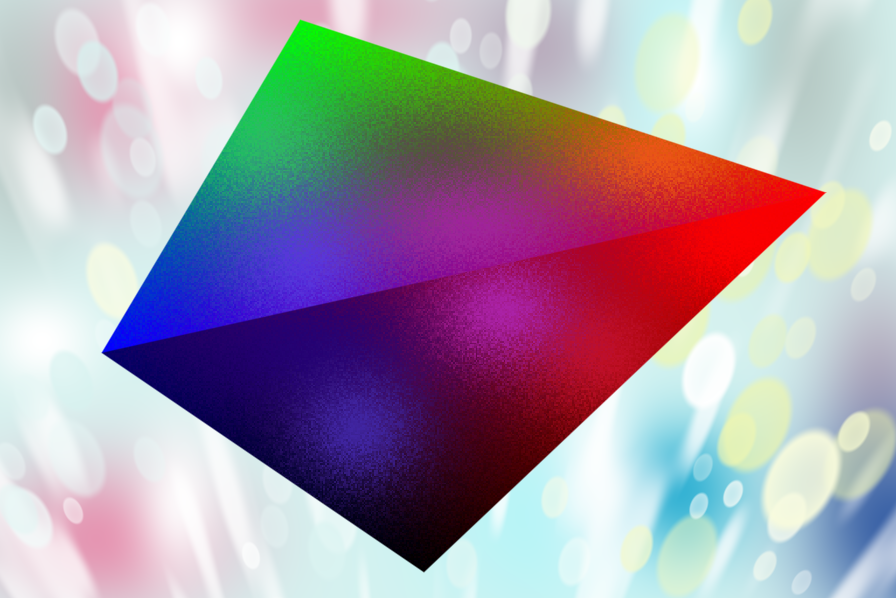
A WebGL 2 fragment shader for this background:

```glsl
#version 300 es
precision highp float;
// A frosted two-facet gem of blended corner colours over a pastel bokeh backdrop.

uniform vec2 u_resolution;
out vec4 fragColor;

// Gem corners, in units of canvas height
const vec2 TOP = vec2(0.502, 0.967);
const vec2 RIGHT = vec2(1.381, 0.678);
const vec2 BOTTOM = vec2(0.709, 0.043);
const vec2 LEFT = vec2(0.170, 0.410);

const vec3 GREEN = vec3(0.0, 1.0, 0.0);
const vec3 RED = vec3(1.0, 0.0, 0.0);
const vec3 BLUE = vec3(0.0, 0.0, 1.0);
const vec3 NAVY = vec3(0.01, 0.0, 0.40);
const vec3 BLACK = vec3(0.0);
const vec3 MAGENTA = vec3(0.68, 0.14, 0.68);
const vec3 VIOLET = vec3(0.36, 0.23, 0.95);

const vec3 MINT = vec3(0.84, 0.95, 0.94);
const vec3 WHITE = vec3(1.0);
const vec3 PINK = vec3(0.90, 0.56, 0.68);
const vec3 SAGE = vec3(0.70, 0.77, 0.75);
const vec3 MAUVE = vec3(0.70, 0.62, 0.70);
const vec3 CYAN = vec3(0.66, 0.96, 0.98);
const vec3 TEAL = vec3(0.16, 0.68, 0.82);
const vec3 STEEL = vec3(0.20, 0.36, 0.64);
const vec3 LEMON = vec3(0.93, 0.96, 0.62);

const vec2 FAN_ORIGIN = vec2(0.70, -1.0); // point the light streaks spread from
const float GRAIN_SCALE = 342.0;          // grains per canvas height
const float GRAIN_SPREAD = 0.055;         // how far the frosting scatters colour

vec2 hash2(vec2 p) {
    vec3 q = fract(vec3(p.xyx) * vec3(0.1031, 0.1030, 0.0973));
    q += dot(q, q.yzx + 33.33);
    return fract((q.xx + q.yz) * q.zy);
}

float noise(vec2 p) {
    vec2 i = floor(p), f = fract(p);
    f = f * f * (3.0 - 2.0 * f);
    return mix(mix(hash2(i).x, hash2(i + vec2(1, 0)).x, f.x),
               mix(hash2(i + vec2(0, 1)).x, hash2(i + vec2(1, 1)).x, f.x), f.y);
}

float cross2(vec2 a, vec2 b) { return a.x * b.y - a.y * b.x; }

// Signed distance to the line a-b, positive on its right side
float rightOf(vec2 p, vec2 a, vec2 b) { return cross2(p - a, normalize(b - a)); }

float glow(vec2 p, vec2 center, vec2 radius) {
    vec2 d = (p - center) / radius;
    return exp(-dot(d, d));
}

// Blend of three corner colours by barycentric weight
vec3 blendCorners(vec2 p, vec2 a, vec2 b, vec2 c, vec3 ca, vec3 cb, vec3 cc) {
    float area = cross2(b - a, c - a);
    float wb = clamp(cross2(p - a, c - a) / area, 0.0, 1.0);
    float wc = clamp(cross2(b - a, p - a) / area, 0.0, 1.0);
    return ca * max(1.0 - wb - wc, 0.0) + cb * wb + cc * wc;
}

// Lens disc stretched along the local streak direction
float disc(vec2 p, vec2 center, float radius) {
    vec2 axis = normalize(center - FAN_ORIGIN), d = p - center;
    float r = length(vec2(cross2(d, axis), dot(d, axis) * 0.62)) / radius;
    return (1.0 - smoothstep(0.82, 1.08, r)) * (0.75 + 0.25 * min(r * r, 1.0));
}

vec3 scatterDiscs(vec3 color, vec2 p, float cell, float seed) {
    vec2 id = floor(p / cell);
    for (int y = -1; y <= 1; y++)
    for (int x = -1; x <= 1; x++) {
        vec2 n = id + vec2(x, y);
        vec2 place = hash2(n + seed), look = hash2(n + seed + 57.0);
        vec2 center = (n + 0.15 + 0.7 * place) * cell;
        float right = smoothstep(0.7, 1.2, center.x);
        float shown = step(look.x, mix(0.35, 0.55, right));
        vec3 tint = mix(WHITE, mix(MINT, LEMON, right), look.y);
        float alpha = shown * (0.35 + 0.5 * place.y);
        color = mix(color, tint, alpha * disc(p, center, cell * (0.14 + 0.2 * look.y)));
    }
    return color;
}

vec3 backdrop(vec2 p) {
    // Broad colour washes
    vec3 c = MINT;
    c = mix(c, PINK, 0.95 * glow(p, vec2(0.19, 0.83), vec2(0.16, 0.15)));
    c = mix(c, PINK, 0.75 * glow(p, vec2(0.52, 0.98), vec2(0.26, 0.10)));
    c = mix(c, PINK, 0.95 * glow(p, vec2(0.18, 0.10), vec2(0.20, 0.13)));
    c = mix(c, SAGE, 0.85 * glow(p, vec2(0.02, 0.80), vec2(0.10, 0.24)));
    c = mix(c, MAUVE, 0.80 * glow(p, vec2(0.90, 0.92), vec2(0.13, 0.14)));
    c = mix(c, SAGE, 0.90 * glow(p, vec2(1.33, 0.88), vec2(0.13, 0.24)));
    c = mix(c, CYAN, 0.80 * glow(p, vec2(1.15, 0.90), vec2(0.10, 0.16)));
    c = mix(c, CYAN, 0.70 * glow(p, vec2(0.92, 0.14), vec2(0.22, 0.20)));
    c = mix(c, MAUVE, 0.80 * glow(p, vec2(1.47, 0.34), vec2(0.10, 0.20)));
    c = mix(c, STEEL, 0.95 * glow(p, vec2(1.49, 0.12), vec2(0.15, 0.18)));
    c = mix(c, TEAL, 0.95 * glow(p, vec2(1.13, 0.18), vec2(0.12, 0.11)));
    // Streaks fanning upward
    vec2 ray = p - FAN_ORIGIN;
    float streak = noise(vec2(atan(ray.x, ray.y) * 34.0, length(ray) * 5.0) + 40.0);
    c = mix(c, WHITE, 0.75 * smoothstep(0.52, 0.9, streak));
    // Bright blooms, then the lens discs
    c = mix(c, WHITE, glow(p, vec2(0.30, 0.93), vec2(0.09, 0.12)));
    c = mix(c, WHITE, glow(p, vec2(0.07, 0.43), vec2(0.09, 0.08)));
    c = mix(c, WHITE, 0.9 * glow(p, vec2(0.30, 0.16), vec2(0.07, 0.13)));
    c = mix(c, WHITE, glow(p, vec2(1.16, 0.87), vec2(0.06, 0.10)));
    c = mix(c, WHITE, 0.9 * glow(p, vec2(1.00, 0.22), vec2(0.07, 0.16)));
    c = scatterDiscs(c, p, 0.17, 11.0);
    c = scatterDiscs(c, p, 0.10, 83.0);
    c = mix(c, WHITE, disc(p, vec2(1.185, 0.38), 0.042));
    c = mix(c, mix(WHITE, LEMON, 0.35), disc(p, vec2(1.34, 0.197), 0.058));
    return mix(c, mix(WHITE, LEMON, 0.3), 0.85 * disc(p, vec2(0.188, 0.53), 0.042));
}

vec3 upperFacet(vec2 p) {
    vec3 c = blendCorners(p, TOP, RIGHT, LEFT, GREEN, RED, BLUE);
    c = mix(c, vec3(0.30, 0.25, 0.22), 0.65 * glow(p, vec2(0.74, 0.74), vec2(0.15, 0.09)));
    c = mix(c, vec3(0.25, 0.85, 0.42), 0.55 * glow(p, vec2(0.44, 0.76), vec2(0.12, 0.12)));
    c = mix(c, vec3(1.0, 0.36, 0.10), 0.75 * glow(p, vec2(1.10, 0.74), vec2(0.13, 0.07)));
    c = mix(c, VIOLET, 0.75 * glow(p, vec2(0.51, 0.56), vec2(0.13, 0.11)));
    return mix(c, MAGENTA, 0.75 * glow(p, vec2(0.79, 0.62), vec2(0.18, 0.09)));
}

vec3 lowerFacet(vec2 p) {
    vec3 c = blendCorners(p, LEFT, RIGHT, BOTTOM, NAVY, RED, BLACK);
    c = mix(c, vec3(0.10, 0.0, 0.52), 0.7 * glow(p, vec2(0.52, 0.42), vec2(0.22, 0.12)));
    c = mix(c, vec3(0.85, 0.08, 0.18), 0.7 * glow(p, vec2(1.01, 0.40), vec2(0.12, 0.11)));
    c = mix(c, RED, 0.9 * glow(p, vec2(1.24, 0.60), vec2(0.14, 0.10)));
    c = mix(c, VIOLET * 0.75, 0.85 * glow(p, vec2(0.60, 0.28), vec2(0.10, 0.09)));
    return mix(c, MAGENTA, 0.95 * glow(p, vec2(0.84, 0.48), vec2(0.11, 0.09)));
}

void main() {
    vec2 p = gl_FragCoord.xy / u_resolution.y;
    float pixel = 1.0 / u_resolution.y;
    vec2 frosted = p + (hash2(floor(p * GRAIN_SCALE)) - 0.5) * GRAIN_SPREAD;

    float inside = min(min(rightOf(p, TOP, RIGHT), rightOf(p, RIGHT, BOTTOM)),
                       min(rightOf(p, BOTTOM, LEFT), rightOf(p, LEFT, TOP)));
    float lower = smoothstep(-pixel, pixel, rightOf(p, LEFT, RIGHT));
    vec3 gem = mix(upperFacet(frosted), lowerFacet(frosted), lower);
    fragColor = vec4(mix(backdrop(p), gem, smoothstep(-pixel, pixel, inside)), 1.0);
}
```
